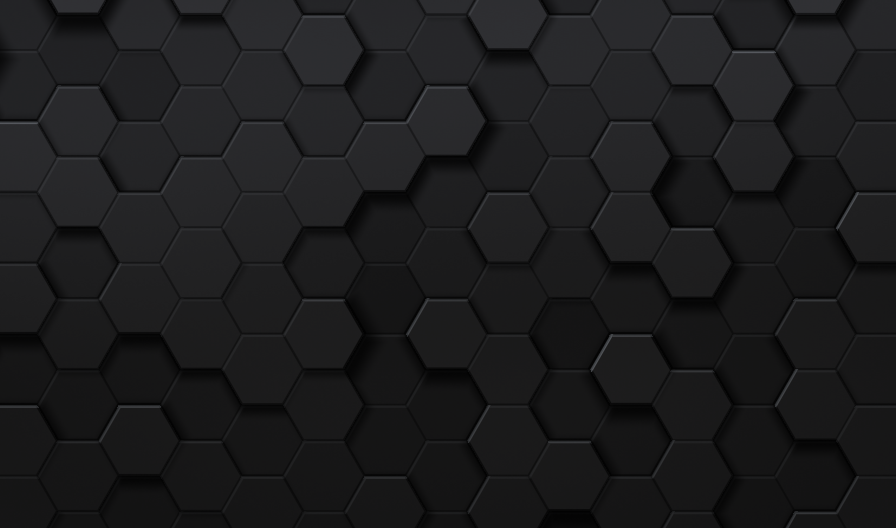
This background is drawn by a Shadertoy shader. Its source:

```glsl
// Dark wall of flat-topped hexagonal blocks pushed in and out at random.
// Each pixel finds its block, then compares heights with six neighbours
// to get soft shadows, dark seams and lit bevels.

const vec2 GRID = vec2(0.8660254, 0.5); // column step and half row step

float hash(vec2 p) {
    return fract(sin(dot(p, vec2(127.1, 311.7))) * 43758.5453);
}

// Block height, 0 sunken to 1 raised; keyed on integer lattice steps
float blockHeight(vec2 center) {
    float r = hash(floor(center / GRID + 0.5) + 17.0);
    return mix(r, smoothstep(0.0, 1.0, r), 0.5);
}

// Distance to a flat-topped hexagon of height one
float hexDistance(vec2 p) {
    p = abs(p);
    return max(p.y, dot(p, GRID)) - 0.5;
}

// Nearest block centre; odd columns sit half a row higher
vec2 hexCenter(vec2 p) {
    float column = floor(p.x / GRID.x + 0.5);
    vec2 best = vec2(1e3);
    for (int i = -1; i <= 1; i++) {
        float c = column + float(i);
        float shift = 0.5 * mod(c, 2.0);
        vec2 center = vec2(c * GRID.x, floor(p.y - shift + 0.5) + shift);
        if (distance(p, center) < distance(p, best)) best = center;
    }
    return best;
}

void mainImage(out vec4 fragColor, in vec2 fragCoord) {
    vec2 uv = fragCoord / iResolution.xy;
    float pixel = 7.443 / iResolution.y; // rows of blocks per pixel
    vec2 p = fragCoord * pixel - vec2(1.098, 0.738);
    vec2 center = hexCenter(p);
    vec2 local = p - center;
    float height = blockHeight(center);
    vec2 lightDir = normalize(vec2(-0.5, 0.85));

    float shadow = 0.0;
    float seam = 0.0;
    float rim = 0.0;
    for (int i = 0; i < 6; i++) {
        float angle = float(i) * 1.0471976;
        vec2 normal = vec2(sin(angle), cos(angle));
        float edge = 0.5 - dot(local, normal);
        float rise = blockHeight(center + normal) - height;
        float drop = max(-rise, 0.0);
        float facing = dot(normal, lightDir);

        // Shadow of a taller neighbour, slid away from the light
        float above = max(rise, 0.0);
        float d = hexDistance(local - normal + lightDir * 0.16 * above);
        float shade = 1.0 - smoothstep(-0.06, 0.02 + 0.28 * above, d);
        shadow = max(shadow, shade * smoothstep(0.03, 0.6, above));

        // Thin dark seam, heavier where the blocks step
        float seamWidth = 0.010 + 0.016 * abs(rise);
        float line = 1.0 - smoothstep(seamWidth - pixel * 0.5, seamWidth + pixel, edge);
        seam = max(seam, line * (0.35 + 0.4 * abs(rise)));

        // Bevel catching light on upper and left sides
        float bevel = 1.0 - smoothstep(0.008, 0.014 + pixel, abs(edge - 0.026));
        rim = max(rim, bevel * max(facing, 0.0) * (0.045 + 0.22 * drop * drop));
    }

    // Cool light from the top, strongest at the left, fading to neutral black
    float glow = smoothstep(0.3, 1.0, uv.y + 0.16 * (0.5 - uv.x));
    vec3 color = mix(vec3(0.106, 0.105, 0.107), vec3(0.176, 0.178, 0.190), glow);
    color *= mix(0.72, 1.06, sqrt(height)) * (1.0 - 0.06 * local.y);

    // Darker toward the lower corners
    float corner = smoothstep(0.3, 0.75, length(uv - vec2(0.5, 0.62)));
    color *= 1.0 - 0.25 * corner * (1.0 - uv.y);

    color *= 1.0 - 0.75 * shadow;
    color *= 1.0 - seam;
    color += rim * vec3(0.95, 1.0, 1.06) * (1.0 - 0.7 * shadow);
    color += (hash(floor(p * 60.0)) - 0.5) * 0.003; // faint matte grain
    fragColor = vec4(color, 1.0);
}
```
